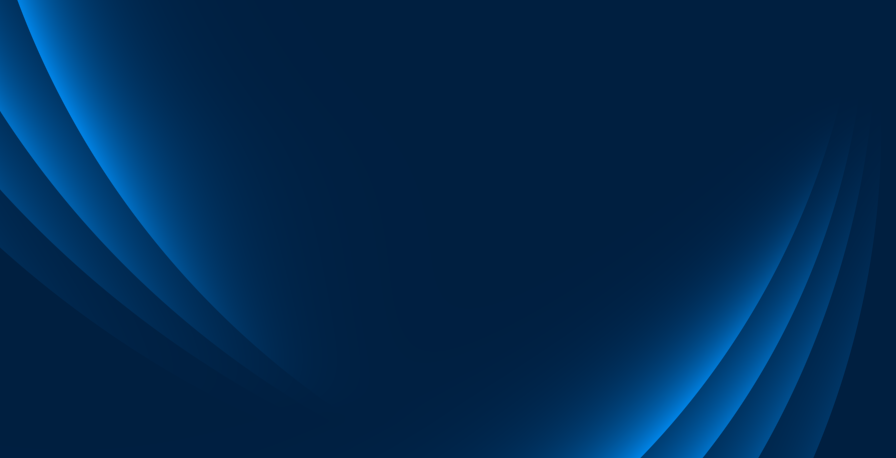
This background is drawn by a Shadertoy shader. Its source:

```glsl
const float ASPECT = 1.959;
const int ARC_COUNT = 4;
const vec3 BASE_COLOR = vec3(0.0, 0.12, 0.25);
const vec3 GLOW_COLOR = vec3(0.0, 0.40, 0.66);
const float GLOW_WIDTH = 0.10;
const float TAPERED_WIDTH = 0.055;
const vec2 LEFT_FADE = vec2(0.07, 0.75);   // dark height, bright height
const vec2 RIGHT_FADE = vec2(0.82, 0.03);
const float STRENGTH[ARC_COUNT] = float[ARC_COUNT](1.0, 0.82, 0.50, 0.24);

// Arcs as circles: centre x, centre y, radius; innermost first
const vec3 LEFT_ARCS[ARC_COUNT] = vec3[ARC_COUNT](
    vec3(1.798, 1.655, 1.878), vec3(1.718, 1.867, 2.045),
    vec3(1.693, 2.127, 2.289), vec3(1.559, 2.198, 2.335));
const vec3 RIGHT_ARCS[ARC_COUNT] = vec3[ARC_COUNT](
    vec3(0.159, 1.208, 1.732), vec3(0.239, 1.031, 1.657),
    vec3(-0.006, 0.964, 1.923), vec3(0.086, 0.725, 1.841));

// Ramp from 0 to 1 that may run upward or downward
float fadeAlong(float height, vec2 range) {
    float t = clamp((height - range.x) / (range.y - range.x), 0.0, 1.0);
    return t * t * (3.0 - 2.0 * t);
}

// Overlapping sheets, each lit just inside its rim
float arcGlow(vec2 p, vec3 arcs[ARC_COUNT], float fade, float pixel) {
    float width = mix(TAPERED_WIDTH, GLOW_WIDTH, fade);
    float glow = 0.0;
    for (int i = ARC_COUNT - 1; i >= 0; i--) {
        float depth = arcs[i].z - distance(p, arcs[i].xy);
        float sheet = STRENGTH[i] * fade * exp(-max(depth, 0.0) / width);
        glow = mix(glow, sheet, smoothstep(-pixel, pixel, depth));
    }
    return glow;
}

void mainImage(out vec4 fragColor, in vec2 fragCoord) {
    vec2 p = fragCoord / iResolution.xy * vec2(ASPECT, 1.0);
    float pixel = 0.8 / iResolution.y;

    // Left and right fans of light
    float glow = arcGlow(p, LEFT_ARCS, fadeAlong(p.y, LEFT_FADE), pixel)
               + arcGlow(p, RIGHT_ARCS, fadeAlong(p.y, RIGHT_FADE), pixel);

    fragColor = vec4(BASE_COLOR + GLOW_COLOR * glow, 1.0);
}
```
